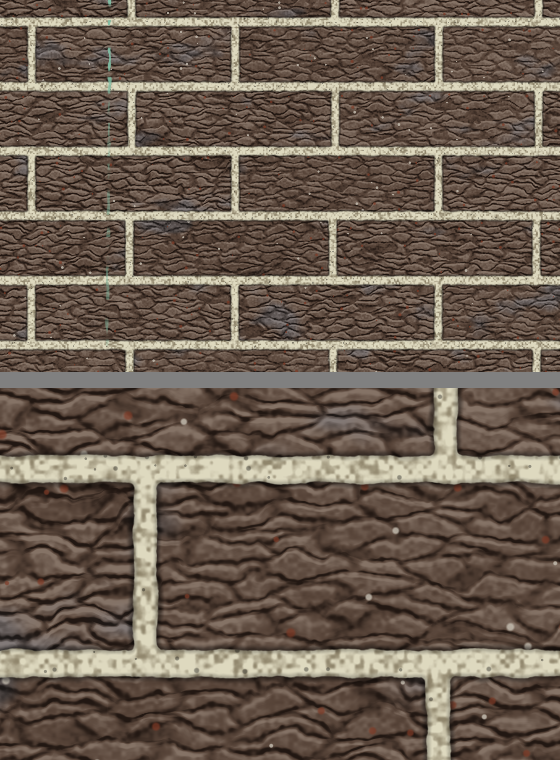
Top, the full canvas; bottom, a detail of the centre.
Write a Shadertoy shader that draws this texture.

```glsl
// Running-bond wall of dark bark-textured bricks with pale sandy mortar and a faint green drip.

const vec2 PITCH = vec2(0.547, 0.1737);   // brick plus joint, in canvas heights
const vec2 JOINT = vec2(0.0215, 0.0245);  // mortar widths
const float BED_Y = 0.0725;               // height of the lowest bed joint
const vec2 HEAD_X = vec2(0.084, 0.351);   // head joint of even and odd courses

const vec3 BRICK_DARK = vec3(0.13, 0.09, 0.07);
const vec3 BRICK_MID = vec3(0.34, 0.265, 0.22);
const vec3 BRICK_LIGHT = vec3(0.52, 0.45, 0.40);
const vec3 MORTAR_DARK = vec3(0.56, 0.52, 0.42);
const vec3 MORTAR_LIGHT = vec3(0.87, 0.85, 0.75);
const vec3 DRIP_GREEN = vec3(0.50, 0.74, 0.64);

float hash(vec2 p) {
    vec3 q = fract(p.xyx * 0.1031);
    q += dot(q, q.yzx + 33.33);
    return fract((q.x + q.y) * q.z);
}

float noise(vec2 p) {
    vec2 i = floor(p), f = fract(p);
    f = f * f * (3.0 - 2.0 * f);
    return mix(mix(hash(i), hash(i + vec2(1, 0)), f.x),
               mix(hash(i + vec2(0, 1)), hash(i + vec2(1, 1)), f.x), f.y);
}

float fbm(vec2 p) {
    float sum = 0.0, amp = 0.5;
    for (int i = 0; i < 4; i++) {
        sum += amp * noise(p);
        p = p * 2.03 + 17.3;
        amp *= 0.5;
    }
    return sum / 0.9375;
}

// Gap between the two nearest scattered points: zero along cell borders
float cellGap(vec2 p) {
    vec2 cell = floor(p);
    float first = 9.0, second = 9.0;
    for (int y = -1; y <= 1; y++)
    for (int x = -1; x <= 1; x++) {
        vec2 c = cell + vec2(x, y);
        float d = length(c + vec2(hash(c), hash(c + 51.7)) - p);
        second = min(second, max(first, d));
        first = min(first, d);
    }
    return second - first;
}

// Wrinkled relief: long lumps parted by wavering cracks
float barkHeight(vec2 p) {
    vec2 warp = vec2(noise(p * vec2(30, 60)), fbm(p * vec2(26, 34) + 40.0)) - 0.5;
    p += warp * vec2(0.03, 0.028);
    float lumps = smoothstep(0.0, 0.38, cellGap(p * vec2(17, 56)));
    return mix(lumps, fbm(p * vec2(45, 120)), 0.35);
}

float boxDistance(vec2 p, vec2 halfSize, float radius) {
    vec2 d = abs(p) - halfSize + radius;
    return length(max(d, 0.0)) + min(max(d.x, d.y), 0.0) - radius;
}

// Rare round flecks, one candidate per grid cell
float flecks(vec2 p, float density, float share) {
    vec2 g = p * density, c = floor(g);
    vec2 centre = 0.3 + 0.4 * vec2(hash(c + 3.1), hash(c + 8.7));
    float size = 0.10 + 0.16 * hash(c + 5.3);
    return step(1.0 - share, hash(c)) * (1.0 - smoothstep(size * 0.6, size * 1.4, length(fract(g) - centre)));
}

vec3 brickColor(vec2 p, vec2 id) {
    float tone = hash(id + 20.0), relief = mix(0.65, 1.0, hash(id + 31.0));
    vec2 s = p + 3.0 * vec2(hash(id + 1.0), hash(id + 7.0));
    float height = barkHeight(s);
    float slope = height - barkHeight(s + vec2(0.001, 0.0045));
    float shade = 0.53 + relief * (0.55 * (height - 0.6) + 0.55 * slope);
    shade += 0.28 * (fbm(s * vec2(14, 22)) - 0.5) + 0.22 * (noise(s * 240.0) - 0.5);
    shade = clamp(shade + 0.12 * (tone - 0.5), 0.0, 1.0);
    vec3 col = mix(BRICK_DARK, BRICK_MID, smoothstep(0.0, 0.5, shade));
    col = mix(col, BRICK_LIGHT, smoothstep(0.42, 0.95, shade));
    // Cool weathered bloom, then red grit and pale chips
    float bloom = smoothstep(0.60, 0.78, fbm(s * vec2(7, 12) + 90.0));
    col = mix(col, vec3(dot(col, vec3(0.34))) * vec3(1.08, 1.06, 1.10), 0.65 * bloom);
    col = mix(col, vec3(0.50, 0.23, 0.15), 0.7 * flecks(s, 62.0, 0.05));
    return mix(col, vec3(0.76, 0.73, 0.68), 0.85 * flecks(s + 5.0, 70.0, 0.012));
}

vec3 mortarColor(vec2 p) {
    float sand = 0.55 * noise(p * 230.0) + 0.45 * fbm(p * 70.0);
    vec3 col = mix(MORTAR_DARK, MORTAR_LIGHT, smoothstep(0.15, 0.62, sand));
    return col * (1.0 - 0.35 * flecks(p, 110.0, 0.10));
}

// Broken vertical paint run, strongest near the top
float dripMask(vec2 p) {
    float x = p.x - 0.286 - 0.010 * p.y - 0.004 * (noise(vec2(p.y * 45.0, 2.0)) - 0.5);
    float width = 0.002 + 0.004 * noise(vec2(p.y * 80.0, 9.0));
    float broken = smoothstep(0.35, 0.65, noise(vec2(p.y * 65.0, 5.0)));
    float fade = mix(0.45, 0.95, smoothstep(0.70, 0.82, p.y)) * smoothstep(0.03, 0.12, p.y);
    return (1.0 - smoothstep(width * 0.5, width * 1.3, abs(x))) * broken * fade;
}

void mainImage(out vec4 fragColor, in vec2 fragCoord) {
    vec2 p = fragCoord / iResolution.y;
    float pixel = 1.0 / iResolution.y;

    // Courses alternate between two offsets, each laid slightly askew
    float row = floor((p.y - BED_Y) / PITCH.y);
    float head = mix(HEAD_X.x, HEAD_X.y, mod(row, 2.0)) + 0.008 * (hash(vec2(row, 4.0)) - 0.5);
    vec2 uv = (p - vec2(head, BED_Y)) / PITCH;
    vec2 id = floor(uv), local = (fract(uv) - 0.5) * PITCH;

    float ragged = 0.005 * (fbm(p * 60.0) - 0.5);
    float d = boxDistance(local, 0.5 * (PITCH - JOINT), 0.005) + ragged;

    // Shadowed arris on the brick, soft contact shade on the mortar
    vec3 brick = brickColor(p, id) * mix(0.55, 1.0, smoothstep(0.0, 0.006, -d));
    vec3 mortar = mortarColor(p) * mix(0.76, 1.0, smoothstep(0.0, 0.005, d));
    vec3 col = mix(brick, mortar, smoothstep(-pixel, pixel, d));

    col = mix(col, DRIP_GREEN, dripMask(p));
    fragColor = vec4(col, 1.0);
}
```
